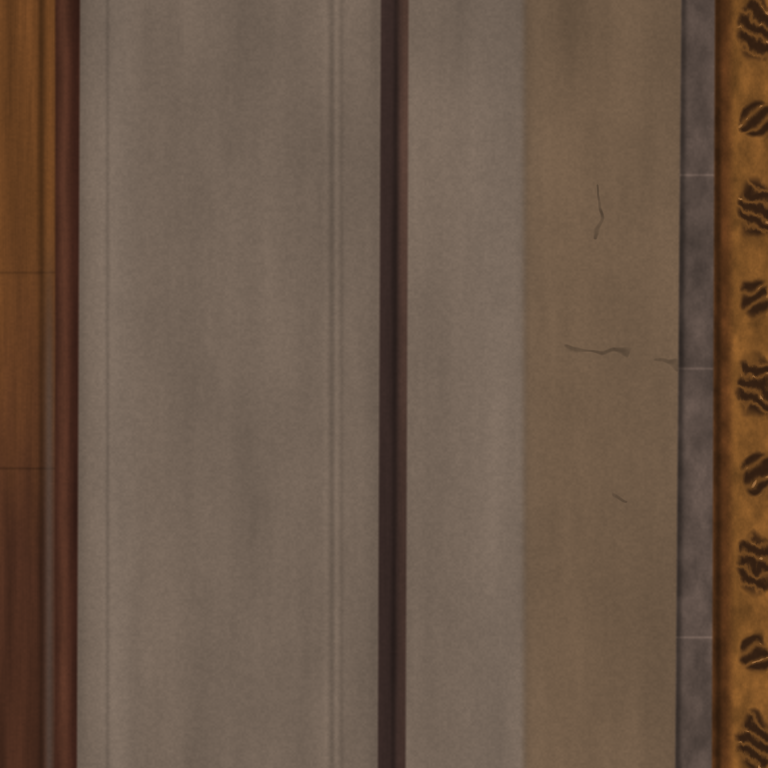
Write a WebGL 1 fragment shader that draws this texture.

```glsl
precision highp float;
// Aged painted panels between a wooden post, a dark groove and a carved gilt border.
// Vertical bands are layered left to right with soft edges; stretched value noise
// adds grain and stains, and repeated ellipses with ridges form the carving.
uniform vec2 u_resolution;

const vec3 PAINT = vec3(0.445, 0.385, 0.335);
const vec3 PAINT_WARM = vec3(0.425, 0.345, 0.270);
const vec3 WOOD = vec3(0.400, 0.250, 0.130);
const vec3 WOOD_LOW = vec3(0.275, 0.165, 0.115);
const vec3 ROUND_DARK = vec3(0.215, 0.120, 0.090);
const vec3 ROUND_LIT = vec3(0.330, 0.200, 0.145);
const vec3 GROOVE = vec3(0.215, 0.160, 0.145);
const vec3 GROOVE_LIT = vec3(0.335, 0.245, 0.205);
const vec3 STONE = vec3(0.345, 0.290, 0.260);
const vec3 GILT = vec3(0.480, 0.315, 0.150);
const vec3 GILT_EDGE = vec3(0.340, 0.205, 0.105);
const vec3 CARVE_DARK = vec3(0.170, 0.105, 0.065);
const float SOFT = 0.0025;
const float CARVE_PERIOD = 0.2325;
const float CARVE_TOP = 0.961;
const float GRAIN = 0.050;

float hash(vec2 p) {
  vec3 q = fract(vec3(p.xyx) * 0.1031);
  q += dot(q, q.yzx + 33.33);
  return fract((q.x + q.y) * q.z);
}

float noise(vec2 p) {
  vec2 i = floor(p), f = fract(p);
  f = f * f * (3.0 - 2.0 * f);
  return mix(mix(hash(i), hash(i + vec2(1.0, 0.0)), f.x),
             mix(hash(i + vec2(0.0, 1.0)), hash(i + 1.0), f.x), f.y);
}

float fbm(vec2 p) {
  float sum = 0.0, amp = 0.5;
  for (int i = 0; i < 4; i++) {
    sum += amp * noise(p);
    p = p * 2.03 + 17.1;
    amp *= 0.5;
  }
  return sum;
}

float edge(float x, float at) { return smoothstep(at - SOFT, at + SOFT, x); }

float line(float x, float at, float width) {
  float d = (x - at) / width;
  return exp(-d * d);
}

float crack(vec2 p, vec2 a, vec2 b) {
  p += (vec2(noise(p * 60.0), noise(p * 60.0 + 9.0)) - 0.5) * 0.012;
  vec2 ab = b - a;
  float t = clamp(dot(p - a, ab) / dot(ab, ab), 0.0, 1.0);
  return (1.0 - smoothstep(0.0005, 0.0035, length(p - a - ab * t))) * (0.4 + 0.6 * noise(p * 90.0));
}

vec3 paintedPanels(vec2 p) {
  float warm = smoothstep(0.676, 0.689, p.x);
  vec3 c = mix(PAINT, PAINT_WARM, warm);
  c += 0.020 * line(p.x, 0.150, 0.03) + 0.015 * line(p.x, 0.650, 0.05);
  c *= 1.0 - 0.10 * line(p.x, 0.102, 0.010) - 0.11 * line(p.x, 0.140, 0.003);
  c *= 1.0 - 0.11 * line(p.x, 0.432, 0.004) - 0.07 * line(p.x, 0.445, 0.003);
  c *= 1.0 + 0.05 * line(p.x, 0.438, 0.003) + 0.04 * line(p.x, 0.424, 0.004);
  c *= 1.0 - 0.06 * line(p.x, 0.684, 0.006) - 0.07 * line(p.x, 0.490, 0.010);
  c *= 1.0 + 0.18 * (fbm(p * vec2(28.0, 3.0)) - 0.47);   // vertical streaks
  c *= 1.0 + 0.20 * (fbm(p * vec2(7.0, 5.0) + 4.0) - 0.47); // broad stains
  float cracks = crack(p, vec2(0.740, 0.548), vec2(0.820, 0.540));
  cracks += crack(p, vec2(0.780, 0.755), vec2(0.778, 0.690));
  cracks += crack(p, vec2(0.858, 0.535), vec2(0.886, 0.522));
  cracks += crack(p, vec2(0.800, 0.355), vec2(0.812, 0.350));
  return c * (1.0 - 0.28 * min(cracks, 1.0));
}

vec3 woodenPost(vec2 p) {
  float fade = smoothstep(0.25, 0.75, p.y + 0.25 * (fbm(p * vec2(40.0, 5.0)) - 0.5));
  vec3 c = mix(WOOD_LOW, WOOD, fade) * (0.76 + 0.5 * fbm(p * vec2(75.0, 4.0)));
  c *= 1.0 - 0.16 * line(p.y, 0.390, 0.002) - 0.12 * line(p.y, 0.645, 0.002);
  c *= 1.0 - 0.30 * line(p.x, 0.054, 0.005);
  c = mix(c, STONE, 0.65 * line(p.x, 0.064, 0.006) * smoothstep(0.75, 0.45, p.y));
  vec3 moulding = mix(ROUND_DARK, ROUND_LIT, line(p.x, 0.083, 0.009));
  return mix(c, moulding * (0.8 + 0.4 * fbm(p * vec2(90.0, 9.0))), edge(p.x, 0.072));
}

vec3 giltBorder(vec2 p) {
  float grime = fbm(p * vec2(70.0, 45.0));
  vec3 c = mix(GILT_EDGE, GILT, smoothstep(0.943, 0.960, p.x)) * (0.70 + 0.6 * grime);
  c *= 1.0 - 0.35 * line(p.x, 0.935, 0.005);
  float cell = (p.y - CARVE_TOP) / (0.5 * CARVE_PERIOD);
  float id = floor(cell + 0.5);
  float small = mod(id, 2.0);
  vec2 q = vec2(p.x - 0.984, (cell - id) * 0.5 * CARVE_PERIOD);
  q += (vec2(grime, noise(p * 55.0)) - 0.5) * 0.014;
  vec2 size = mix(vec2(0.026, 0.043), vec2(0.021, 0.029), small);
  float leaf = 1.0 - smoothstep(0.75, 1.1, length(q / size));
  float ridge = 0.5 + 0.5 * cos(q.y * 300.0 + q.x * mix(130.0, -170.0, small) + 6.0 * grime);
  vec3 carved = mix(CARVE_DARK, GILT, 0.75 * pow(ridge, 2.0));
  carved += 0.22 * vec3(1.0, 0.8, 0.6) * smoothstep(0.72, 0.95, ridge * noise(p * 110.0));
  return mix(c, carved, leaf * 0.92);
}

void main() {
  vec2 p = gl_FragCoord.xy / u_resolution;
  float lean = 1.0 - p.y;
  vec3 c = paintedPanels(p);
  c = mix(woodenPost(p), c, edge(p.x, 0.104 - 0.004 * lean));

  // Dark groove with a lighter right lip that fades downward
  float grooveX = p.x + 0.004 * lean;
  vec3 groove = mix(GROOVE, GROOVE_LIT, smoothstep(0.512, 0.529, grooveX) * (0.35 + 0.65 * p.y));
  groove *= (1.0 - 0.25 * line(grooveX, 0.516, 0.004)) * (0.85 + 0.3 * fbm(p * vec2(80.0, 6.0)));
  c = mix(c, groove, edge(grooveX, 0.496) * (1.0 - edge(grooveX, 0.532)));

  // Jointed stone strip, then the gilt border
  float stripX = p.x + 0.008 * lean;
  vec3 stone = STONE * (0.72 + 0.58 * fbm(p * vec2(45.0, 28.0)));
  float joints = line(p.y, 0.772, 0.002) + line(p.y, 0.520, 0.002) + line(p.y, 0.170, 0.002);
  stone *= (1.0 + 0.22 * joints) * (1.0 - 0.35 * line(stripX, 0.890, 0.005));
  c = mix(c, stone, edge(stripX, 0.887));
  c = mix(c, giltBorder(p), edge(p.x + 0.004 * lean, 0.931));

  c *= 1.0 + GRAIN * (noise(p * vec2(190.0, 230.0)) + noise(p * 370.0) - 1.0);
  gl_FragColor = vec4(c, 1.0);
}
```
